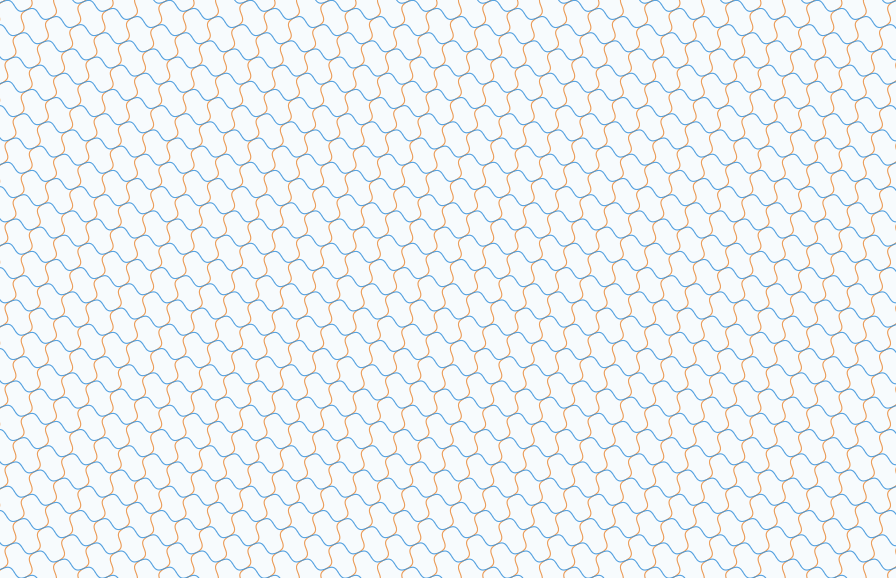
This pattern is drawn by a Shadertoy shader. Its source:

```glsl
const float TAU = 6.2831853;

// Square lattice step and one crossing, in canvas heights
const vec2 STEP = 0.01401 * vec2(3.0, -1.0);
const vec2 CROSSING = vec2(0.5645, 0.5766);
const float AMPLITUDE = 0.13;
const float LINE_WIDTH = 0.0016;
const float SOFTNESS = 1.15;

const vec3 PAPER = vec3(0.970, 0.983, 0.994);
const vec3 BLUE = vec3(0.20, 0.56, 0.85);
const vec3 ORANGE = vec3(0.91, 0.53, 0.20);

// Distance to repeated waves: x runs along the wave, y across it
float waveDistance(vec2 cell, float amplitude, float pitch) {
    float offset = cell.y - amplitude * sin(TAU * cell.x);
    offset -= round(offset);
    float slope = amplitude * TAU * cos(TAU * cell.x);
    return pitch * abs(offset) / sqrt(1.0 + slope * slope);
}

// Share of a soft sample covered by a line
float lineCoverage(float dist, float width, float blur) {
    float nearEdge = max(dist - 0.5 * blur, -0.5 * width);
    float farEdge = min(dist + 0.5 * blur, 0.5 * width);
    return clamp((farEdge - nearEdge) / blur, 0.0, 1.0);
}

void mainImage(out vec4 fragColor, in vec2 fragCoord) {
    float pixel = 1.0 / iResolution.y;
    vec2 p = fragCoord * pixel - CROSSING;

    // Tilted square cells
    float pitch = length(STEP);
    vec2 along = STEP / pitch;
    vec2 across = vec2(-along.y, along.x);
    vec2 cell = vec2(dot(p, along), dot(p, across)) / pitch;

    float blueDist = waveDistance(cell, AMPLITUDE, pitch);
    float orangeDist = waveDistance(cell.yx, AMPLITUDE, pitch);

    // Orange threads below, blue threads above
    float blur = SOFTNESS * pixel;
    vec3 color = mix(PAPER, ORANGE, lineCoverage(orangeDist, LINE_WIDTH, blur));
    color = mix(color, BLUE, lineCoverage(blueDist, LINE_WIDTH, blur));
    fragColor = vec4(color, 1.0);
}
```
